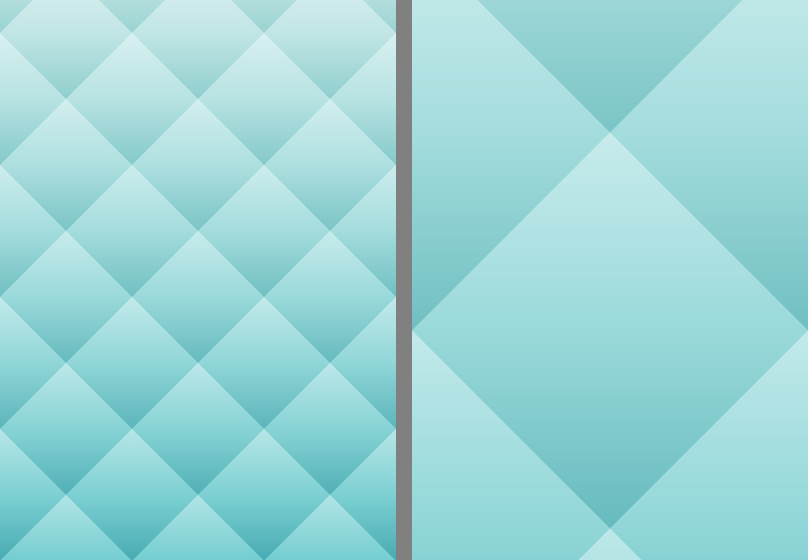
Left: the whole. Right: its middle third, enlarged.
Reproduce this pattern procedurally as a WebGL 2 fragment shader.

```glsl
#version 300 es
precision highp float;

uniform vec2 u_resolution;
out vec4 fragColor;

// Vertical three-stop gradient, t = 0 at the lower tip and 1 at the upper tip
vec3 diamondGradient(float t, float height) {
    vec3 shade = mix(vec3(0.24, 0.65, 0.685), vec3(0.56, 0.81, 0.805), height);
    vec3 body = mix(vec3(0.45, 0.805, 0.815), vec3(0.76, 0.90, 0.90), height);
    vec3 light = mix(vec3(0.70, 0.895, 0.90), vec3(0.87, 0.95, 0.95), height);
    return t < 0.5 ? mix(shade, body, t * 2.0) : mix(body, light, t * 2.0 - 1.0);
}

vec3 quilt(vec2 p) {
    // Diagonal axes turn the diamonds into unit squares
    vec2 diagonal = vec2(p.y + p.x, p.y - p.x);
    vec2 cell = floor(diagonal);
    vec2 local = diagonal - cell;
    float t = 0.5 * (local.x + local.y);

    // Diamonds grow paler toward the top of the canvas
    float centerY = 0.5 * (cell.x + cell.y + 1.0);
    return diamondGradient(t, centerY / 4.0);
}

void main() {
    const int SAMPLES = 4;
    const float COLUMNS = 3.0;
    vec3 color = vec3(0.0);

    // Average a grid of subsamples to smooth the edges
    for (int y = 0; y < SAMPLES; y++) {
        for (int x = 0; x < SAMPLES; x++) {
            vec2 offset = (vec2(x, y) + 0.5) / float(SAMPLES) - 0.5;
            vec2 p = (gl_FragCoord.xy + offset) / u_resolution.x * COLUMNS;
            color += quilt(p + vec2(0.0, 0.006));
        }
    }
    fragColor = vec4(color / float(SAMPLES * SAMPLES), 1.0);
}
```
